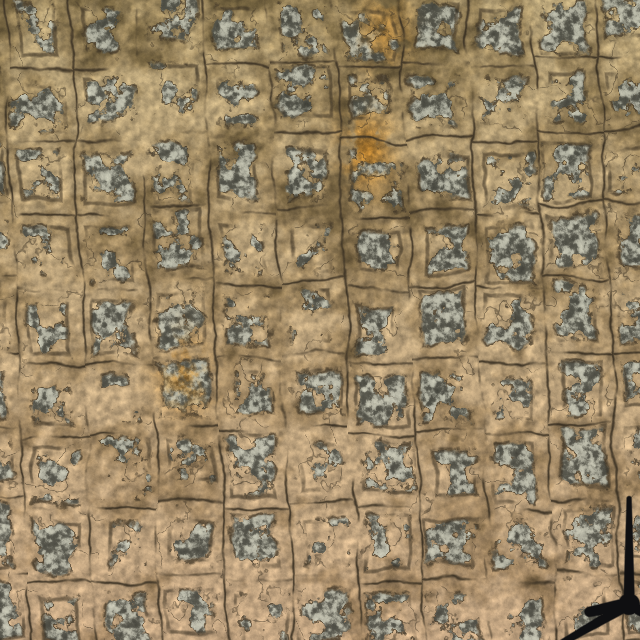
Write a Shadertoy shader that draws this texture.

```glsl
// Weathered tan masonry grid with ragged grey stone pockets, ochre stains and a dark three-bladed rotor.
#define GRID vec2(9.7, 8.7)        // repeats across and down
#define GRID_SHIFT vec2(0.55, 0.18)
#define LEAN 0.04                  // sideways drift of the columns with height
#define STAGGER 0.22               // row offset between columns
#define SEAM_WIDTH 0.016           // in cells
#define WOBBLE 0.2
#define ROTOR_HUB vec2(0.983, 0.056)
#define BLADE_LENGTH 0.165

const vec3 SAND = vec3(0.64, 0.55, 0.41);
const vec3 PALE_SAND = vec3(0.75, 0.66, 0.52);
const vec3 EARTH = vec3(0.46, 0.39, 0.27);
const vec3 CRACK = vec3(0.25, 0.21, 0.15);
const vec3 SLATE = vec3(0.33, 0.34, 0.31);
const vec3 PALE_STONE = vec3(0.66, 0.67, 0.62);
const vec3 OCHRE = vec3(0.66, 0.45, 0.15);
const vec3 ROTOR = vec3(0.06, 0.06, 0.065);

float hash(vec2 p) {
    return fract(sin(dot(p, vec2(127.1, 311.7))) * 43758.5453);
}

float noise(vec2 p) {
    vec2 i = floor(p), f = fract(p);
    f = f * f * (3.0 - 2.0 * f);
    return mix(mix(hash(i), hash(i + vec2(1, 0)), f.x),
               mix(hash(i + vec2(0, 1)), hash(i + vec2(1, 1)), f.x), f.y);
}

float fbm(vec2 p) {
    float sum = 0.0, amp = 0.516;
    for (int i = 0; i < 5; i++) {
        sum += amp * noise(p);
        p = mat2(1.6, 1.2, -1.2, 1.6) * p + 17.3;
        amp *= 0.5;
    }
    return sum;
}

float capsule(vec2 p, vec2 tip, float rootRadius, float tipRadius) {
    float t = clamp(dot(p, tip) / dot(tip, tip), 0.0, 1.0);
    return length(p - tip * t) - mix(rootRadius, tipRadius, t);
}

float rotorDistance(vec2 p) {
    float d = min(length(p) - 0.017, capsule(p, vec2(-0.062, -0.012), 0.011, 0.008));
    for (int i = 0; i < 3; i++) {
        float a = radians(90.0 + 120.0 * float(i));
        d = min(d, capsule(p, BLADE_LENGTH * vec2(cos(a), sin(a)), 0.009, 0.004));
    }
    return d;
}

float ochreStain(vec2 uv) {
    vec3 spots[3] = vec3[3](vec3(0.573, 0.765, 1.0), vec3(0.288, 0.415, 0.8), vec3(0.6, 0.95, 0.6));
    float stain = 0.0;
    for (int i = 0; i < 3; i++) {
        vec2 v = (uv - spots[i].xy) / vec2(0.04, 0.058);
        stain = max(stain, spots[i].z * exp(-dot(v, v)));
    }
    return stain;
}

void mainImage(out vec4 fragColor, in vec2 fragCoord) {
    vec2 uv = fragCoord / iResolution.xy;
    float pixel = 1.0 / iResolution.y;
    float cellPixel = pixel * GRID.x;

    // Leaning, wobbling grid with staggered rows
    vec2 warp = vec2(fbm(uv * 16.0), fbm(uv * 16.0 + 37.0)) - 0.5;
    vec2 g = (uv + vec2(LEAN * uv.y, 0.0)) * GRID + GRID_SHIFT + warp * WOBBLE;
    g.y += (hash(vec2(floor(g.x), 3.0)) - 0.5) * STAGGER;
    vec2 id = floor(g), q = fract(g) - 0.5;

    // Noise layers
    float tone = fbm(uv * 13.0 + 5.0);
    float rough = fbm(uv * 42.0);
    float grain = fbm(uv * 130.0);
    float relief = fbm(uv * 60.0) - fbm(uv * 60.0 + vec2(-0.35, 0.35));
    float wear = fbm(uv * 18.0 + 71.0);

    // Mortar: paler below, olive and darker above
    float light = tone * 0.7 + rough * 0.5 + 0.06 - 0.17 * uv.y;
    vec3 color = mix(EARTH, SAND, smoothstep(0.28, 0.53, light));
    color = mix(color, PALE_SAND, smoothstep(0.48, 0.72, light));
    color *= mix(vec3(1.03, 0.99, 0.99), vec3(0.97, 0.98, 0.91), uv.y);

    // Ragged stone pocket, different in every cell
    vec2 centre = (vec2(hash(id + 1.3), hash(id + 7.7)) - 0.5) * 0.14;
    vec2 halfSize = mix(vec2(0.24), vec2(0.36), vec2(hash(id + 4.1), hash(id + 9.2)));
    vec2 b = abs(q - centre) - halfSize;
    float box = max(b.x, b.y);
    float cover = mix(-0.08, 0.15, hash(id + 2.9));
    float pocket = max(box + (rough - 0.5) * 0.25, (rough - 0.5) * 1.2 + box * 0.6 + cover);
    float stone = 1.0 - smoothstep(-0.025, 0.025, pocket);
    vec3 stoneColor = mix(SLATE, PALE_STONE, smoothstep(0.3, 0.68, grain + relief * 0.6));
    color = mix(color, stoneColor, stone * 0.88);

    // Ochre stains
    color = mix(color, OCHRE * (0.65 + 0.7 * grain), ochreStain(uv) * smoothstep(0.3, 0.55, rough) * 0.9);

    // Cracked pocket rims and fine fissures
    float rim = 1.0 - smoothstep(0.0, 0.055, abs(pocket - 0.015));
    float cut = 1.0 - smoothstep(0.008, 0.03 + cellPixel, abs(box - 0.035));
    float fissure = 1.0 - smoothstep(0.0, 0.02, abs(wear - 0.5));
    float dark = max(rim * smoothstep(0.32, 0.6, grain) * 0.8, cut * smoothstep(0.48, 0.65, wear) * 0.6);
    dark = max(dark, fissure * smoothstep(0.45, 0.65, rough) * 0.5);

    // Broken seams with a soft shadow
    vec2 edge = 0.5 - abs(q);
    vec2 presence = smoothstep(vec2(0.3), vec2(0.58), vec2(wear, fbm(uv * 15.0 + 23.0)));
    vec2 core = 1.0 - smoothstep(vec2(SEAM_WIDTH - cellPixel), vec2(SEAM_WIDTH + cellPixel), edge);
    vec2 seam = presence * (core * 0.65 + 0.28 * exp(-edge * 22.0));
    dark = max(dark, max(seam.x, seam.y));
    color = mix(color, CRACK, clamp(dark, 0.0, 0.9));

    // Surface relief and grain
    color *= 1.0 + relief * 0.45 + (grain - 0.5) * 0.35;

    // Rotor in the corner
    float rotor = 1.0 - smoothstep(-pixel, pixel, rotorDistance(uv - ROTOR_HUB));
    fragColor = vec4(mix(color, ROTOR, rotor), 1.0);
}
```
